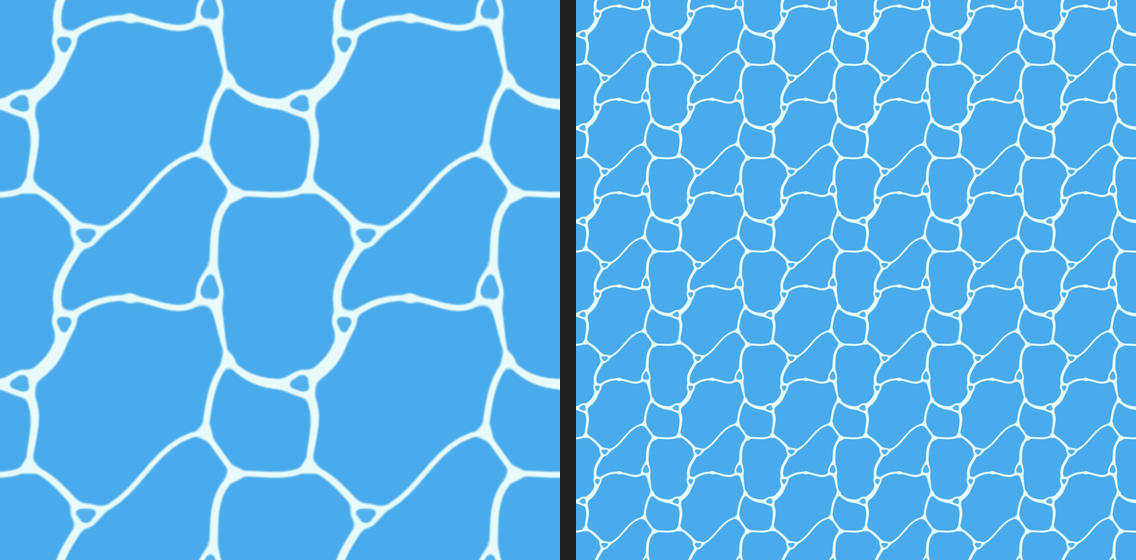
Left: one tile. Right: repeated 3 by 3.
This texture is drawn by a Shadertoy shader. Its source:

```glsl
// Stylised pool water: pale caustic strands enclosing rounded blue cells.
// A wrapping graph of nodes is joined by tapered Bezier strands, blended with
// a smooth minimum; some junctions swell and are pierced by small holes.

const float REPEATS = 2.0;                  // tiles across and down
const vec3 WATER = vec3(0.285, 0.67, 0.92);
const vec3 FOAM = vec3(0.91, 0.985, 0.98);
const float HOLE_TINT = 0.07;               // paleness of water inside holes
const float FILLET = 0.031;                 // rounding where strands meet
const float SOFTNESS = 0.006;               // half width of the edge blend
const float RIM = 0.014;                    // foam around each hole
const float TRIANGULARITY = 0.13;           // how three-cornered holes are
const float PERCENT = 0.01;                 // unit of BEND, WIDTH and HOLE
const int STEPS = 12;                       // segments per strand

const int LINKS = 13;
const int HOLES = 4;

// Junctions, in tile units
const vec2 NODE[9] = vec2[9](
    vec2(0.229, 0.844), vec2(0.073, 0.630), vec2(0.104, 0.333),
    vec2(0.839, 0.307), vec2(0.815, 0.714), vec2(0.307, 0.161),
    vec2(0.732, 0.456), vec2(0.750, 0.971), vec2(0.464, 0.935));

// Strands: nodes joined, sideways bend of both handles, half width at both ends
const ivec2 LINK[LINKS] = ivec2[LINKS](
    ivec2(0, 8), ivec2(8, 7), ivec2(0, 1), ivec2(1, 4), ivec2(1, 2),
    ivec2(2, 3), ivec2(2, 5), ivec2(5, 6), ivec2(5, 0), ivec2(6, 4),
    ivec2(6, 3), ivec2(3, 7), ivec2(7, 4));
const vec2 BEND[LINKS] = vec2[LINKS](
    vec2(3.9, 3.9), vec2(-1.6, -12.1), vec2(5.8, 4.6), vec2(3.9, 5.7),
    vec2(8.2, 1.2), vec2(4.2, 0.0), vec2(3.4, 0.6), vec2(-8.6, 9.6),
    vec2(-2.3, -10.2), vec2(1.6, 3.9), vec2(0.0, 0.0), vec2(-8.3, 0.4),
    vec2(1.6, -0.8));
const vec2 WIDTH[LINKS] = vec2[LINKS](
    vec2(1.25, 1.0), vec2(1.0, 1.2), vec2(2.3, 2.4), vec2(2.2, 1.1),
    vec2(1.8, 1.1), vec2(1.1, 1.0), vec2(1.1, 1.5), vec2(1.0, 0.9),
    vec2(1.5, 1.5), vec2(1.2, 1.2), vec2(1.1, 1.1), vec2(1.3, 1.6),
    vec2(2.4, 0.5));

// Holes: node, then both radii and the angle of one corner
const int HOLE_NODE[HOLES] = int[HOLES](0, 1, 5, 7);
const vec3 HOLE[HOLES] = vec3[HOLES](
    vec3(2.4, 2.7, 0.5), vec3(3.3, 2.8, -0.9),
    vec3(3.3, 2.5, -1.57), vec3(3.1, 4.3, 1.5));

// Shortest offset on the repeating tile
vec2 wrapOffset(vec2 v) { return v - round(v); }

float smoothMin(float a, float b, float k) {
    float h = max(k - abs(a - b), 0.0) / k;
    return min(a, b) - 0.25 * k * h * h;
}

vec2 bezier(vec2 b, vec2 c, vec2 d, float t) {
    float s = 1.0 - t;
    return 3.0 * s * s * t * b + 3.0 * s * t * t * c + t * t * t * d;
}

// Signed distance to one tapered, bent strand
float strandDistance(vec2 p, int i) {
    vec2 start = NODE[LINK[i].x];
    vec2 span = wrapOffset(NODE[LINK[i].y] - start);
    vec2 side = normalize(vec2(-span.y, span.x));
    vec2 bend = BEND[i] * PERCENT;
    vec2 handleA = span / 3.0 + side * bend.x;
    vec2 handleB = span * 2.0 / 3.0 + side * bend.y;
    vec2 q = wrapOffset(p - start - 0.5 * span) + 0.5 * span;
    vec2 previous = vec2(0.0);
    float nearest = 1.0;
    for (int j = 0; j < STEPS; j++) {
        vec2 next = bezier(handleA, handleB, span, float(j + 1) / float(STEPS));
        vec2 seg = next - previous;
        float h = clamp(dot(q - previous, seg) / dot(seg, seg), 0.0, 1.0);
        float t = (float(j) + h) / float(STEPS);
        float halfWidth = mix(WIDTH[i].x, WIDTH[i].y, t) * PERCENT;
        nearest = min(nearest, length(q - previous - seg * h) - halfWidth);
        previous = next;
    }
    return nearest;
}

// Approximate signed distance to a rounded, three-cornered hole
float holeDistance(vec2 p, int i) {
    vec2 radii = HOLE[i].xy * PERCENT;
    vec2 q = wrapOffset(p - NODE[HOLE_NODE[i]]) / radii;
    float r = length(q);
    float c = dot(q, vec2(cos(HOLE[i].z), sin(HOLE[i].z))) / max(r, 0.001);
    float corners = c * (4.0 * c * c - 3.0);    // cosine of the tripled angle
    return (r - 1.0 - TRIANGULARITY * corners) * min(radii.x, radii.y);
}

void mainImage(out vec4 fragColor, in vec2 fragCoord) {
    vec2 p = fract(fragCoord / iResolution.xy * REPEATS);
    float soft = max(SOFTNESS, REPEATS / min(iResolution.x, iResolution.y));

    // Strands and swollen junctions
    float net = 1.0, hole = 1.0;
    for (int i = 0; i < LINKS; i++)
        net = smoothMin(net, strandDistance(p, i), FILLET);
    for (int i = 0; i < HOLES; i++) {
        float d = holeDistance(p, i);
        net = smoothMin(net, d - RIM, FILLET);
        hole = min(hole, d);
    }

    // Pierce the holes and colour
    float foam = 1.0 - smoothstep(-soft, soft, max(net, -hole));
    float tint = HOLE_TINT * (1.0 - smoothstep(-soft, soft, hole));
    fragColor = vec4(mix(WATER, FOAM, max(foam, tint)), 1.0);
}
```
